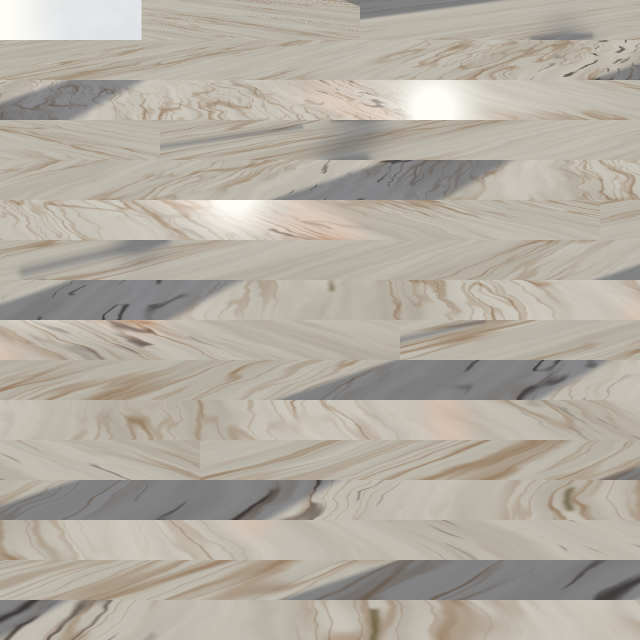
A WebGL 2 fragment shader for this texture:

```glsl
#version 300 es
precision highp float;
uniform vec2 u_resolution;
out vec4 fragColor;

const float ROWS = 16.0;
const float STRIP_LENGTH = 2.6875;  // one course wraps over several rows
const float STRIP_START = 0.5625;
const vec2 VANISHING = vec2(1.58, -0.16);

const vec3 STONE = vec3(0.735, 0.715, 0.67);
const vec3 STONE_WARM = vec3(0.67, 0.64, 0.585);
const vec3 STONE_PALE = vec3(0.805, 0.785, 0.745);
const vec3 VEIN_TAN = vec3(0.57, 0.46, 0.35);
const vec3 VEIN_DARK = vec3(0.29, 0.25, 0.23);
const vec3 VEIN_OLIVE = vec3(0.42, 0.38, 0.27);
const vec3 SHADE = vec3(0.69, 0.71, 0.765);
const vec3 WINDOW = vec3(0.89, 0.90, 0.91);
const vec3 SUN = vec3(1.0, 0.995, 0.97);

float hash(vec2 p) {
  vec3 q = fract(p.xyx * vec3(0.1031, 0.1030, 0.0973));
  q += dot(q, q.yzx + 33.33);
  return fract((q.x + q.y) * q.z);
}

float noise(vec2 p) {
  vec2 i = floor(p), f = fract(p);
  f = f * f * (3.0 - 2.0 * f);
  return mix(mix(hash(i), hash(i + vec2(1, 0)), f.x),
             mix(hash(i + vec2(0, 1)), hash(i + vec2(1, 1)), f.x), f.y);
}

float fbm(vec2 p) {
  float sum = 0.0, gain = 0.5;
  for (int i = 0; i < 4; i++) {
    sum += gain * noise(p);
    p = p * 2.03 + 17.3;
    gain *= 0.5;
  }
  return sum;
}

float bell(float x, float width) {
  return exp(-x * x / (width * width));
}

// Thin crack along the middle level of a stretched noise field
float vein(vec2 p, float width) {
  return 1.0 - smoothstep(0.0, width, abs(noise(p) - 0.5));
}

float softSegment(vec2 p, vec2 a, vec2 b, float width) {
  vec2 d = b - a;
  float t = clamp(dot(p - a, d) / dot(d, d), 0.0, 1.0);
  return bell(length(p - a - d * t), width);
}

// Veined slab receding to the vanishing point
vec3 marble(vec2 p) {
  float depth = 1.0 / (p.y - VANISHING.y);
  float across = (p.x - VANISHING.x) * depth;
  vec2 slab = vec2(across, depth);
  float warp = fbm(slab * vec2(3.0, 4.0)) - 0.5;
  vec2 grain = vec2(across + 0.16 * warp, depth);

  float tone = fbm(grain * vec2(3.0, 0.7) + 5.0);
  float streak = fbm(grain * vec2(16.0, 1.1) + 31.0);
  vec3 color = mix(STONE, STONE_PALE, 0.65 * bell(p.x - 1.75, 0.5));
  color = mix(color, STONE_WARM, 0.6 * smoothstep(0.4, 0.75, tone));
  color += 0.09 * (streak - 0.47);

  // Tan veins gather in bands
  float bands = smoothstep(0.42, 0.7, noise(slab * vec2(2.2, 0.9) + 9.0));
  bands = max(bands, 0.8 * bell(across - 0.93, 0.16));
  float tan1 = vein(grain * vec2(9.0, 1.3), 0.09);
  float tan2 = vein(grain * vec2(23.0, 2.1) + 40.0, 0.13);
  color = mix(color, VEIN_TAN, bands * (0.5 * tan1 + 0.32 * tan2));

  // Broken dark cracks in two groups
  float group = bell(across + 1.1, 0.38) + 0.8 * bell(across - 2.2, 0.4);
  float broken = smoothstep(0.42, 0.62, noise(slab * vec2(9.0, 6.0) + 70.0));
  float crack = vein(grain * vec2(11.0, 1.7) + 23.0, 0.085);
  color = mix(color, VEIN_DARK, 0.85 * group * broken * crack);

  // Single upright vein below the vanishing point
  float upright = bell(across + 0.07 * warp, 0.016) * smoothstep(0.11, 0.15, p.y);
  upright *= smoothstep(0.25, 0.55, noise(vec2(across * 8.0, p.y * 32.0)));
  return mix(color, VEIN_OLIVE, 0.8 * upright);
}

float shadow(vec2 p) {
  float left = 1.54 - 2.945 * p.y, right = 1.665 - 1.775 * p.y;
  float beam = smoothstep(-0.012, 0.018, p.x - left) * smoothstep(-0.012, 0.02, right - p.x);
  beam *= step(0.0, p.y);
  float corner = smoothstep(-0.002, 0.003, 0.031 - 0.135 * p.x - p.y) * step(0.0, p.y);
  float farCorner = smoothstep(-0.002, 0.003, 0.4 * (p.x - 2.66) - 0.0625 - p.y);
  float lines = softSegment(p, vec2(0.0, 0.105), vec2(0.22, 0.073), 0.004);
  lines += softSegment(p, vec2(0.0, 0.219), vec2(0.13, 0.189), 0.005);
  lines += softSegment(p, vec2(0.27, 0.061), vec2(0.36, 0.056), 0.005);
  float smudge = 0.75 * softSegment(p, vec2(0.32, 0.07), vec2(0.28, 0.12), 0.038);
  smudge += 0.7 * softSegment(p, vec2(0.32, 0.125), vec2(0.1, 0.175), 0.009);
  return clamp(beam + corner + farCorner + 0.7 * lines + smudge, 0.0, 1.0);
}

vec3 addLight(vec3 color, vec2 p) {
  vec2 d = p - vec2(2.115, 0.047);
  float core = exp(-dot(d * d, vec2(330.0, 260.0)));
  float halo = exp(-dot(d * d, vec2(34.0, 100.0)));
  float blush = bell(p.x - 1.95 - 3.0 * max(p.y - 0.03, 0.0), 0.06) * bell(p.y - 0.06, 0.06);
  blush += softSegment(p, vec2(2.22, 0.08), vec2(2.29, 0.12), 0.03);
  blush += softSegment(p, vec2(2.065, 0.19), vec2(2.08, 0.24), 0.035);
  color += vec3(0.07, 0.01, -0.01) * blush;
  color = mix(color, SUN, clamp(0.95 * core + 0.3 * halo, 0.0, 1.0));
  float pane = step(p.y, 0.0) * step(p.x, 2.346);
  vec3 glass = WINDOW + 0.06 * (fbm(p * 22.0) - 0.5);
  return mix(color, mix(glass, SUN, bell(p.x - 2.125, 0.07)), pane);
}

// Wrap one long scene into stacked rows
vec3 rowsColor(vec2 uv) {
  float down = (1.0 - uv.y) * ROWS;
  float along = floor(down) + uv.x - STRIP_START;
  float strip = floor(along / STRIP_LENGTH);
  vec2 p = vec2(along - strip * STRIP_LENGTH, (strip + fract(down)) / ROWS);
  vec3 color = marble(p);
  color *= mix(vec3(1.0), SHADE, shadow(p));
  return addLight(color, p);
}

void main() {
  // Four samples soften every edge
  vec3 color = vec3(0.0);
  for (int i = 0; i < 4; i++) {
    vec2 offset = vec2(i % 2, i / 2) * 0.5 - 0.25;
    color += rowsColor((gl_FragCoord.xy + offset) / u_resolution);
  }
  fragColor = vec4(clamp(color * 0.25, 0.0, 1.0), 1.0);
}
```
